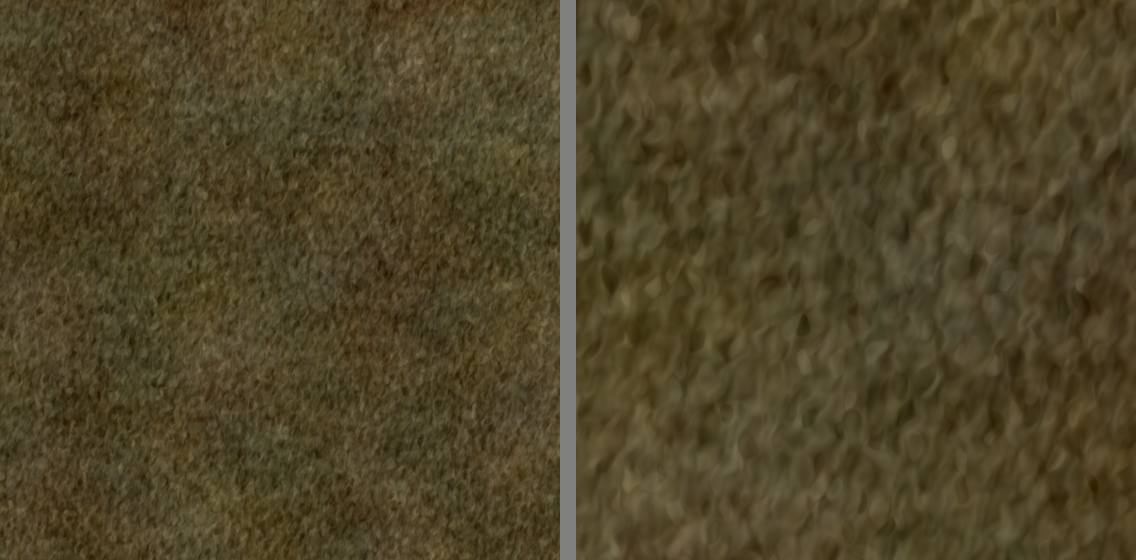
Left, the full canvas; right, a detail of the centre.
Reproduce this texture procedurally as a Shadertoy shader.

```glsl
// Mottled olive-brown ground of short, upright, slightly leaning flakes.

const vec3  BASE_COLOUR  = vec3(0.302, 0.261, 0.150);
const vec3  TONE_TINT    = vec3(1.00, 1.02, 0.96);   // how tone moves each channel
const vec3  WARM_SHIFT   = vec3(1.0, 0.1, -0.9);
const vec3  GREEN_SHIFT  = vec3(-0.6, 0.6, -0.5);
const vec3  RUST_SHIFT   = vec3(0.02, -0.025, -0.035);
const float LEAN         = 0.22;                     // sideways drift per unit height
const vec2  GRAIN_FREQ   = vec2(95.0, 50.0);
const vec2  FINE_FREQ    = vec2(190.0, 105.0);
const float BROAD_AMOUNT = 0.060;
const float CLUMP_AMOUNT = 0.060;
const float GRAIN_AMOUNT = 0.115;
const float FINE_AMOUNT  = 0.075;
const float FLAKE_AMOUNT = 0.115;
const float CHIP_AMOUNT  = 0.055;
const float HUE_AMOUNT   = 0.030;

// Integer hash of a lattice cell, giving three values in 0..1.
vec3 hash3(vec2 cell, float seed) {
    uvec3 v = uvec3(ivec3(vec3(cell, seed)) + 4096);
    v = v * 1664525u + 1013904223u;
    v.x += v.y * v.z; v.y += v.z * v.x; v.z += v.x * v.y;
    v ^= v >> 16u;
    v.x += v.y * v.z; v.y += v.z * v.x; v.z += v.x * v.y;
    return vec3(v >> 8u) / 16777216.0;
}

vec2 gradient(vec2 cell, float seed) {
    float angle = 6.28319 * hash3(cell, seed).x;
    return vec2(cos(angle), sin(angle));
}

// Gradient noise, roughly -0.7..0.7.
float noise(vec2 p, float seed) {
    vec2 i = floor(p), f = p - i;
    vec2 u = f * f * f * (f * (f * 6.0 - 15.0) + 10.0);
    vec2 e = vec2(1.0, 0.0);
    float a = dot(gradient(i, seed), f);
    float b = dot(gradient(i + e.xy, seed), f - e.xy);
    float c = dot(gradient(i + e.yx, seed), f - e.yx);
    float d = dot(gradient(i + e.xx, seed), f - e.xx);
    return mix(mix(a, b, u.x), mix(c, d, u.x), u.y);
}

// Overlapping soft ellipses, one per cell. Returns tone (0..1) and cover.
vec2 flakes(vec2 p, vec2 halfSize, float turn, float density, float seed) {
    vec2 home = floor(p);
    vec2 result = vec2(0.5, 0.0);
    for (int y = -1; y <= 1; y++)
    for (int x = -1; x <= 1; x++) {
        vec2 cell = home + vec2(x, y);
        vec3 place = hash3(cell, seed);
        vec3 look = hash3(cell, seed + 1.0);
        float angle = (place.z - 0.5) * turn - LEAN;
        float c = cos(angle), s = sin(angle);
        vec2 q = p - cell - 0.5 - (place.xy - 0.5) * 0.8;
        q = vec2(c * q.x + s * q.y, c * q.y - s * q.x);
        q /= halfSize * mix(0.7, 1.2, look.y);
        float cover = smoothstep(1.1, 0.65, length(q)) * step(look.z, density);
        result = mix(result, vec2(look.x, 1.0), cover);
    }
    return result;
}

// Slow light and dark areas across the canvas.
float shading(vec2 p) {
    float band = (p.y - 0.87) / 0.12;
    float glow = exp(-band * band) * smoothstep(0.2, 1.0, p.x);
    float belt = (p.y - 0.62) / 0.09;
    return 0.050 * glow - 0.014 * exp(-belt * belt)
         + BROAD_AMOUNT * (noise(p * vec2(3.5, 4.5), 1.0) + 0.8 * noise(p * 9.0, 2.0));
}

void mainImage(out vec4 fragColor, in vec2 fragCoord) {
    vec2 p = fragCoord / iResolution.y;

    // Ragged, leaning coordinates for everything small
    vec2 ragged = p + 0.004 * vec2(noise(p * 80.0, 3.0), noise(p * 80.0, 4.0));
    vec2 leaning = vec2(ragged.x - LEAN * ragged.y, ragged.y);

    // Tone: broad shading, clumps, grain and fine grain
    float tone = shading(p);
    tone += CLUMP_AMOUNT * noise(leaning * vec2(30.0, 22.0), 5.0);
    tone += GRAIN_AMOUNT * noise(leaning * GRAIN_FREQ, 6.0);
    tone += FINE_AMOUNT * noise(leaning * FINE_FREQ, 7.0);

    // Small upright flakes, then sparse larger pale chips
    vec2 flake = flakes(ragged * 75.0, vec2(0.36, 0.72), 1.0, 0.95, 10.0);
    tone += FLAKE_AMOUNT * (flake.x - 0.5) * flake.y;
    vec2 chip = flakes(ragged * 34.0, vec2(0.22, 0.45), 3.6, 0.22, 20.0);
    tone += CHIP_AMOUNT * chip.x * chip.y;

    // Hue drift: warm and grey patches, faint green flecks
    float warm = noise(p * 7.0, 8.0) + 0.6 * noise(leaning * vec2(55.0, 35.0), 9.0);
    float green = noise(p * 5.0, 12.0) + 0.7 * noise(leaning * vec2(70.0, 45.0), 13.0);
    vec3 colour = BASE_COLOUR + tone * TONE_TINT;
    colour += HUE_AMOUNT * (warm * WARM_SHIFT + 0.6 * green * GREEN_SHIFT);

    // Dark rusty patches along the top edge
    float patches = smoothstep(-0.15, 0.3, noise(vec2(p.x * 4.0 + 0.4, p.y * 6.0), 14.0));
    float rust = smoothstep(0.93, 1.0, p.y + 0.03 * noise(p * 20.0, 15.0)) * patches;
    colour += rust * (RUST_SHIFT - 0.035);

    fragColor = vec4(clamp(colour, 0.0, 1.0), 1.0);
}
```
